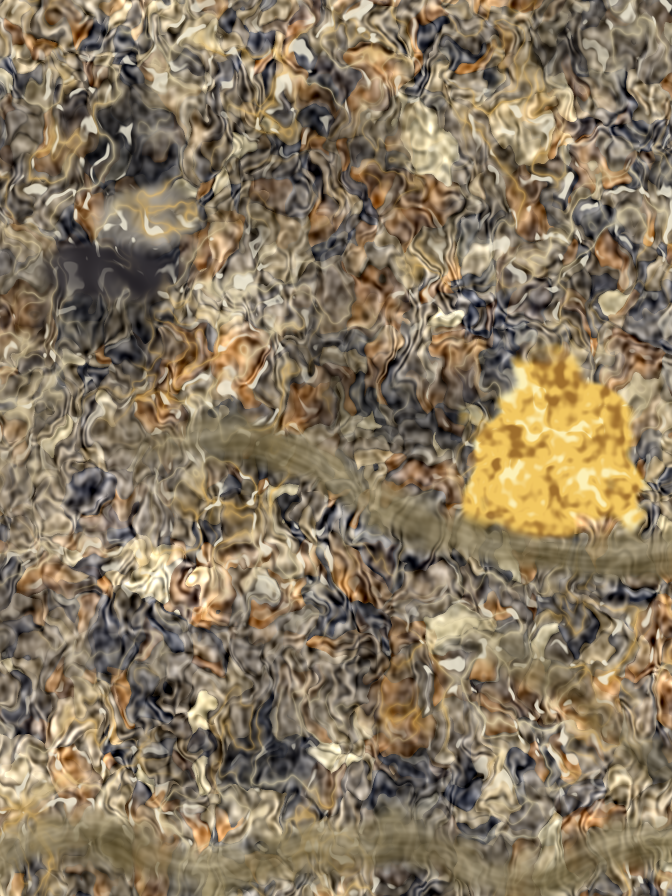
Reproduce this texture procedurally as a Shadertoy shader.

```glsl
// A sunlit stream bed: Voronoi pebbles seen through rippled water.
// Gradient noise bends the view, draws rings, caustic webs and glints;
// a golden rock and olive weed strands are laid over the pebbles.

vec2 hash2(vec2 p) {
    vec3 q = fract(p.xyx * vec3(.1031, .1030, .0973));
    q += dot(q, q.yzx + 33.33);
    return fract((q.xx + q.yz) * q.zy);
}

float corner(vec2 cell, vec2 offset) {
    float angle = 6.2832 * hash2(cell).x;
    return dot(vec2(cos(angle), sin(angle)), offset);
}

// Gradient noise, about -0.7 to 0.7
float noise(vec2 p) {
    vec2 i = floor(p), f = fract(p), e = vec2(1, 0);
    vec2 u = f * f * f * (f * (f * 6. - 15.) + 10.);
    return mix(mix(corner(i, f), corner(i + e.xy, f - e.xy), u.x),
               mix(corner(i + e.yx, f - e.yx), corner(i + 1., f - 1.), u.x), u.y);
}

vec2 noise2(vec2 p) { return vec2(noise(p), noise(p + 41.7)); }

// Voronoi pebbles: x = gap to the neighbour, y = random id
vec2 pebbles(vec2 p) {
    vec2 cell = floor(p);
    float nearest = 9., second = 9., id = 0.;
    for (int k = 0; k < 9; k++) {
        vec2 c = cell + vec2(k % 3, k / 3) - 1.;
        float d = length(c + .1 + .8 * hash2(c) - p);
        if (d < nearest) id = hash2(c + 17.).y;
        second = min(second, max(d, nearest));
        nearest = min(nearest, d);
    }
    return vec2(second - nearest, id);
}

vec3 pebbleColour(float id, float tone) {
    vec3 c = mix(vec3(.23, .24, .28), vec3(.46, .42, .37), smoothstep(.15, .36, id));
    c = mix(c, vec3(.60, .54, .43), smoothstep(.52, .66, id));
    vec3 rust = mix(vec3(.40, .30, .23), vec3(.70, .48, .27), smoothstep(-.25, .35, tone));
    c = mix(c, rust, smoothstep(.74, .79, id));
    return mix(c, vec3(.88, .83, .67), smoothstep(.93, .96, id));
}

vec3 weed(vec3 col, vec2 uv, float middle, float width, float cover) {
    float across = uv.y - middle - .022 * noise(uv * 9.);
    float fibre = noise(vec2(uv.x * 12., across * 65.)) + .5 * noise(vec2(uv.x * 40., across * 170.));
    float body = 1. - smoothstep(.3, 1.15, abs(across) / width + .6 * noise(uv * 15.) + .3 * noise(uv * 38.));
    vec3 olive = vec3(.51, .46, .33) + .24 * fibre + .09 * across / width;
    return mix(col, olive, body * cover);
}

vec3 streamBed(vec2 uv) {
    // Refraction at three ripple sizes
    vec2 ripple = noise2(uv * vec2(34, 27) + 7.);
    vec2 p = uv + .035 * noise2(uv * 11.) + .022 * ripple + .007 * noise2(uv * vec2(80, 64));

    // Large and small pebbles
    vec2 big = pebbles(p * vec2(20, 16));
    vec2 small = pebbles(p * vec2(52, 38) + 9.);
    float grit = .22 + .65 * smoothstep(-.15, .2, noise(uv * 8. + 3.));
    vec3 col = mix(pebbleColour(big.y, ripple.x), pebbleColour(small.y, ripple.y), grit);
    col *= .68 + .34 * smoothstep(0., .28, mix(big.x, small.x, grit));

    // Nested refraction rings and fine shimmer
    float height = noise(p * vec2(22, 14) + big.y * 9.);
    float rings = sin(27. * height + 6. * ripple.y);
    col += (.06 + .13 * smoothstep(-.3, .3, noise(uv * 9. + 60.))) * rings * vec3(1., .93, .80);
    col += .38 * noise(p * vec2(85, 62) + 30.) + .28 * noise(uv * vec2(120, 95));

    // Broad light and shade
    col *= 1. + .55 * noise(uv * 4.5 + 11.) + .45 * noise(uv * 10. + 71.);

    // Pale grey stone above a dark hollow
    float grey = length((uv - vec2(.165, .755)) / vec2(.058, .045)) + .3 * noise(uv * 16. + 5.);
    col = mix(vec3(.52, .50, .47) + .16 * rings * ripple.x + .3 * ripple.y, col, smoothstep(.65, 1.1, grey));
    float hollow = length((uv - vec2(.13, .695)) / vec2(.085, .036)) + .35 * noise(uv * 19.);
    col = mix(vec3(.17, .16, .18) + .1 * ripple.x, col, smoothstep(.65, 1.15, hollow));

    // Caustic webs and glints
    float sun = smoothstep(-.25, .3, noise(uv * 6. + 23.)) * smoothstep(.5, 1., hollow);
    float web = exp(-17. * abs(noise(p * 16. + 4.))) * sun;
    web += .7 * exp(-10. * abs(noise(p * vec2(42, 33) + 90.))) * smoothstep(-.15, .3, noise(uv * 13. + 33.));
    vec3 light = mix(vec3(.95, .76, .40), vec3(.98, .92, .74), smoothstep(-.25, .1, noise(uv * 8. + 50.)));
    col = mix(col, light, .65 * min(web, 1.));
    float glint = smoothstep(.24, .42, noise(p * vec2(75, 58) + 15.));
    col = mix(col, vec3(.96, .94, .86), .85 * glint * (.25 + .75 * sun));

    // Golden rock with mottled light
    vec2 r = (uv - vec2(.605, .49)) / vec2(.092, .112);
    float rock = length(r) + .6 * noise(uv * 12. + 2.) + .35 * noise(uv * 32.) + .2 * ripple.x;
    float glow = .5 + .8 * noise(p * 22. + 8.) + .7 * noise(p * 55.) + .5 * noise(uv * 95.) - .35 * r.x * r.y;
    vec3 gold = mix(vec3(.62, .43, .17), vec3(.96, .79, .38), smoothstep(-.05, .55, glow));
    gold = mix(gold, vec3(1., .95, .72), smoothstep(.7, 1.1, glow + .5 * exp(-9. * abs(r.y - .3 + ripple.x))));
    col = mix(gold, col, smoothstep(.84, 1.06, rock));

    // Weed strands: middle, lower right and bottom
    float bend = mix(.51, .385, smoothstep(.25, .58, uv.x));
    col = weed(col, uv, bend, .032, .8 * smoothstep(.08, .26, uv.x));
    col = weed(col, uv, .31 - .7 * (uv.x - .52), .030, .55 * smoothstep(.47, .6, uv.x));
    col = weed(col, uv, .045 + .02 * cos(20. * (uv.x - .1)), .036, .75);

    // Warm haze on the left
    float haze = .03 + .15 * smoothstep(.28, 0., uv.x + .4 * abs(uv.y - .42));
    return mix(col, vec3(.64, .54, .42), haze);
}

void mainImage(out vec4 fragColor, in vec2 fragCoord) {
    // Four samples smooth the pebble edges
    vec3 sum = vec3(0);
    for (int k = 0; k < 4; k++) {
        vec2 offset = vec2(k & 1, k >> 1) * .5 - .25;
        sum += clamp(streamBed((fragCoord + offset) / iResolution.y), 0., 1.);
    }
    fragColor = vec4(sum / 4., 1);
}
```
